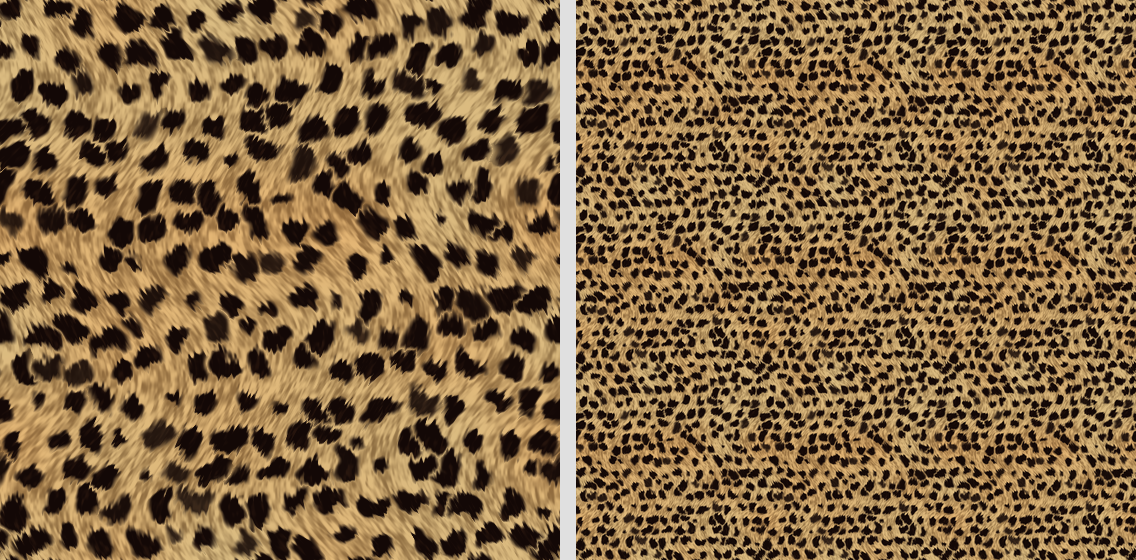
Left: one tile. Right: repeated 3 by 3.
Write a Shadertoy shader that draws this texture.

```glsl
// Seamless cheetah pelt: dark furry spots scattered over short golden hair.

const float TAU = 6.2831853;
const float SPOT_CELLS = 16.0;
const vec3 HAIR_SHADE = vec3(0.56, 0.43, 0.26);
const vec3 HAIR_LIGHT = vec3(0.87, 0.73, 0.50);
const vec3 WARM_TINT = vec3(1.03, 0.97, 0.90);
const vec3 PALE_TINT = vec3(0.98, 1.01, 1.02);
const vec3 SPOT_BLACK = vec3(0.075, 0.032, 0.024);
const vec3 SPOT_BROWN = vec3(0.15, 0.08, 0.05);

float hash(vec2 p) {
    return fract(sin(dot(p, vec2(127.1, 311.7))) * 43758.5453);
}

vec2 hash2(vec2 p) {
    return vec2(hash(p), hash(p + vec2(37.3, 17.9)));
}

// Lattice cell wrapped to a whole number of repeats
vec2 wrapCell(vec2 cell, vec2 period) {
    return floor(mod(cell + 0.5, period));
}

// Value noise over the unit square, tiling with the given lattice size
float tileNoise(vec2 uv, vec2 period, float seed) {
    vec2 p = uv * period;
    vec2 cell = floor(p);
    vec2 f = p - cell;
    f = f * f * (3.0 - 2.0 * f);
    float a = hash(wrapCell(cell, period) + seed);
    float b = hash(wrapCell(cell + vec2(1, 0), period) + seed);
    float c = hash(wrapCell(cell + vec2(0, 1), period) + seed);
    float d = hash(wrapCell(cell + vec2(1, 1), period) + seed);
    return mix(mix(a, b, f.x), mix(c, d, f.x), f.y);
}

// Slow wave that leans the hair left and right: x = offset, y = slope
vec2 hairLean(vec2 uv, float amount) {
    float phase = 2.0 * TAU * uv.y + 0.7 * sin(TAU * uv.x);
    return amount * vec2(sin(phase), 2.0 * TAU * cos(phase));
}

// Bent capsule, in cell units; each id gives its own size and direction
float spotDistance(vec2 p, vec2 id) {
    float angle = TAU * hash(id + 5.1);
    float c = cos(angle), s = sin(angle);
    float size = hash(id + 9.7) < 0.12 ? 0.5 : 1.0;
    vec2 q = mat2(c, -s, s, c) * p / size;
    q.y += (hash(id + 3.3) - 0.5) * 1.8 * q.x * q.x;
    float halfLength = mix(0.03, 0.23, hash(id + 1.9));
    float radius = mix(0.24, 0.33, hash(id + 7.4));
    q.x -= clamp(q.x, -halfLength, halfLength);
    return (length(q) - radius) * size;
}

// Nearest spot, kept apart from its neighbour: x = distance, y = random value
vec2 spotField(vec2 uv, float cells, float gap) {
    vec2 p = uv * cells;
    vec2 home = floor(p);
    float nearest = 9.0, second = 9.0, pick = 0.0;
    for (int j = -2; j <= 2; j++) {
        for (int i = -2; i <= 2; i++) {
            vec2 cell = home + vec2(i, j);
            vec2 id = wrapCell(cell, vec2(cells));
            float stagger = 0.5 * mod(id.y, 2.0);
            vec2 center = cell + vec2(stagger, 0.5) + 0.5 * (hash2(id) - 0.5);
            float d = spotDistance(p - center, id);
            if (d < nearest) {
                second = nearest;
                nearest = d;
                pick = hash(id + 13.6);
            } else {
                second = min(second, d);
            }
        }
    }
    return vec2(max(nearest, 0.5 * (nearest - second) + gap), pick);
}

void mainImage(out vec4 fragColor, in vec2 fragCoord) {
    vec2 uv = fragCoord / iResolution.xy;

    // Hair strands that follow the leaning direction
    vec2 lean = hairLean(uv, 0.055);
    vec2 hairUv = uv + vec2(lean.x, 0.0);
    vec2 hairDir = normalize(vec2(-lean.y, 1.0));
    float strand = tileNoise(hairUv, vec2(170, 52), 2.0);
    float fineStrand = tileNoise(hairUv, vec2(270, 96), 31.0);
    float hair = mix(strand, fineStrand, 0.45);

    // Golden coat with slow changes of tone
    float patches = tileNoise(uv, vec2(5), 11.0);
    float clumps = tileNoise(hairUv, vec2(44, 30), 23.0);
    float tone = hair + 0.25 * (clumps - 0.5) + 0.15 * (patches - 0.5);
    vec3 color = mix(HAIR_SHADE, HAIR_LIGHT, smoothstep(0.05, 0.83, tone));
    color *= mix(WARM_TINT, PALE_TINT, patches);

    // Lumpy outlines, then a fringe combed along the hair
    vec2 lumps = vec2(tileNoise(uv, vec2(40), 41.0), tileNoise(uv, vec2(40), 53.0));
    vec2 spotUv = uv + 0.014 * (lumps - 0.5) + 0.024 * (hair - 0.5) * hairDir;
    vec2 spot = spotField(spotUv, SPOT_CELLS, 0.06);

    // Ink the spots; a few are softer and fainter
    float blur = mix(0.07, 0.12, spot.y * spot.y);
    float cover = 1.0 - smoothstep(-blur, blur, spot.x - 0.01);
    cover *= mix(1.0, 0.86, smoothstep(0.85, 1.0, spot.y));
    vec3 ink = mix(SPOT_BLACK, SPOT_BROWN, smoothstep(0.5, 0.95, hair));
    fragColor = vec4(mix(color, ink, cover), 1.0);
}
```
